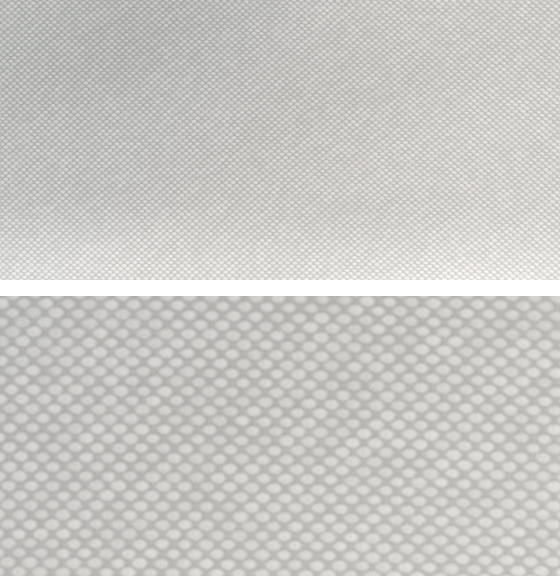
Top: the whole. Bottom: its middle third, enlarged.
Give the GLSL for this texture, as a WebGL 2 fragment shader.

```glsl
#version 300 es
precision highp float;
// Pale grey woven mesh: staggered raised knots under soft, uneven light.
uniform vec2 u_resolution;
out vec4 fragColor;

float hash(vec2 p) {
  p = fract(p * vec2(0.1031, 0.1137));
  p += dot(p, p.yx + 33.3);
  return fract((p.x + p.y) * p.x * 7.31);
}

// Slow bends of the cloth, in cell units; rows sag toward the right
vec2 bend(vec2 uv) {
  return vec2(0.2 * sin(uv.y * 4.1 + uv.x * 2.6) + 3.0 * uv.x * (1.0 - uv.x),
              1.6 * uv.x * uv.x + 0.15 * sin(uv.x * 7.0 + uv.y * 3.0));
}

// Coverage of the knots in one of the two interleaved grids
float knots(vec2 cell, float slant, float blur) {
  vec2 id = floor(cell);
  vec2 q = fract(cell) - 0.5;
  q += 0.06 * (vec2(hash(id), hash(id + 41.0)) - 0.5);
  q.x += slant * q.y;
  float radius = 0.29 + 0.05 * (hash(id + 17.0) - 0.5);
  float d = length(q * vec2(0.96, 1.12)) - radius;
  float glow = 0.86 + 0.28 * hash(id + 73.0);
  return glow * (1.0 - smoothstep(-blur, blur, d));
}

// Broad light: dim at upper left, brightest along the lower left edge
float lightLevel(vec2 uv) {
  float level = mix(0.738, 0.802, smoothstep(0.2, 0.95, uv.x));
  level += 0.09 * (1.0 - smoothstep(0.0, 0.36, uv.y + 0.12 * uv.x));
  level += 0.028 * (1.0 - smoothstep(0.1, 0.8, uv.y));
  level -= 0.025 * exp(-9.0 * dot(uv - vec2(0.28, 0.9), uv - vec2(0.28, 0.9)));
  level += 0.009 * sin(uv.x * 9.0 - uv.y * 7.0) * sin(uv.y * 5.0 + 1.0);
  return level;
}

void main() {
  vec2 uv = gl_FragCoord.xy / u_resolution;
  vec2 p = gl_FragCoord.xy / u_resolution.y;

  // 76 knots across, 44 pairs of staggered rows down
  vec2 cell = uv * vec2(76.0, 44.0) + bend(uv);
  float blur = max(0.13, 34.0 / u_resolution.y);
  float slant = 0.18 * smoothstep(0.5, 1.0, uv.x);
  float knot = 0.0;
  for (int i = 0; i < 2; i++) {
    knot += knots(cell + 0.5 * float(i), slant, blur);
  }

  // Knots rise above the shaded gaps; fine threads run through both
  float relief = mix(-0.056, 0.06, knot);
  float threads = 0.006 * sin(cell.x * 12.566) + 0.006 * sin(cell.y * 12.566 + 1.0);
  float fleck = 0.02 * (hash(floor(p * 256.0) + 5.0) - 0.5);
  float level = lightLevel(uv) + relief + threads + fleck;

  // Cool grey at upper left, warm grey elsewhere
  vec3 tint = mix(vec3(-0.003, 0.003, -0.004), vec3(0.010, 0.0, -0.012),
                  smoothstep(0.1, 0.9, uv.x + 0.4 * (1.0 - uv.y)));
  fragColor = vec4(clamp(level + tint, 0.0, 1.0), 1.0);
}
```
